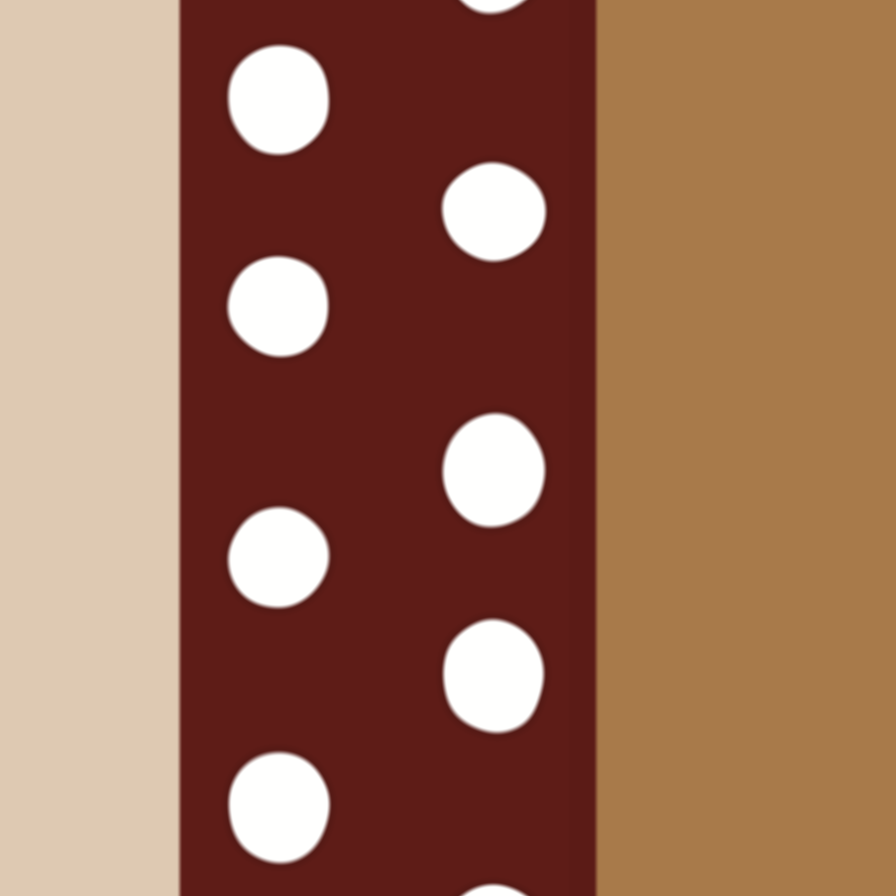
This pattern is drawn by a Shadertoy shader. Its source:

```glsl
// Three vertical bands: cream, maroon and tan. The maroon band carries two
// staggered columns of white dots, whose spacing and height vary in a cycle
// of three; gradient noise makes their outlines slightly uneven.

const vec3 CREAM  = vec3(0.87, 0.79, 0.70);
const vec3 MAROON = vec3(0.37, 0.11, 0.09);
const vec3 TAN    = vec3(0.66, 0.48, 0.29);
const vec3 WHITE  = vec3(1.0, 1.0, 0.995);

const float BAND_LEFT  = 0.2005;
const float BAND_RIGHT = 0.6655;
const float SOFTNESS   = 0.0035;  // half width of a blurred edge
const float DOT_WIDTH  = 0.0565;  // horizontal radius
const float WOBBLE     = 0.004;   // unevenness of the outlines
const float HALO       = 0.12;    // darkening next to a dot
const float SEAM_SHADE = 0.035;   // darkening along the right seam
const float CYCLE      = 6.2832 / 3.0;

struct Column {
    float x, first, pitch;  // centre, first dot from the top, mean spacing
    float sway, phase;      // cyclic shift of the dots
    float height, stretch;  // vertical radius and its cyclic change
};

const Column LEFT_DOTS  = Column(0.311, 0.0945, 0.2635, 0.0191, 0.566, 0.0577, 0.0029);
const Column RIGHT_DOTS = Column(0.551, 0.2379, 0.2682, 0.0225, -1.611, 0.0603, -0.0057);

vec2 gradientAt(vec2 cell) {
    float h = fract(sin(dot(cell, vec2(127.1, 311.7))) * 43758.5);
    return vec2(cos(6.2832 * h), sin(6.2832 * h));
}

float gradientNoise(vec2 p) {
    vec2 i = floor(p), f = fract(p);
    vec2 u = f * f * f * (f * (f * 6.0 - 15.0) + 10.0);
    vec2 e = vec2(1.0, 0.0);
    float a = dot(gradientAt(i), f);
    float b = dot(gradientAt(i + e.xy), f - e.xy);
    float c = dot(gradientAt(i + e.yx), f - e.yx);
    float d = dot(gradientAt(i + e.xx), f - e.xx);
    return mix(mix(a, b, u.x), mix(c, d, u.x), u.y);
}

float ellipseDistance(vec2 p, vec2 radii) {
    return (length(p / radii) - 1.0) * min(radii.x, radii.y);
}

// Distance to the nearest dot of a column; p.y runs down from the top
float columnDistance(vec2 p, Column c) {
    float nearest = floor((p.y - c.first) / c.pitch + 0.5);
    float d = 1.0;
    for (int i = -1; i <= 1; i++) {
        float k = nearest + float(i);
        float y = c.first + c.pitch * k + c.sway * cos(CYCLE * k + c.phase);
        float height = c.height + c.stretch * cos(CYCLE * k);
        d = min(d, ellipseDistance(p - vec2(c.x, y), vec2(DOT_WIDTH, height)));
    }
    return d;
}

void mainImage(out vec4 fragColor, in vec2 fragCoord) {
    vec2 p = fragCoord / iResolution.xy;
    p.y = 1.0 - p.y;
    float soft = max(SOFTNESS, 0.75 / iResolution.y);

    // Bands, with a faint shade inside the right seam
    float shade = smoothstep(BAND_RIGHT - 0.034, BAND_RIGHT - 0.028, p.x);
    vec3 color = mix(CREAM, MAROON * (1.0 - SEAM_SHADE * shade),
                     smoothstep(-soft, soft, p.x - BAND_LEFT));
    color = mix(color, TAN, smoothstep(-soft, soft, p.x - BAND_RIGHT));

    // Dots, each with a thin dark halo
    float d = min(columnDistance(p, LEFT_DOTS), columnDistance(p, RIGHT_DOTS));
    d += WOBBLE * gradientNoise(p * 16.0);
    color *= 1.0 - HALO * (1.0 - smoothstep(0.0, 0.012, d));
    color = mix(WHITE, color, smoothstep(-soft, soft, d));

    fragColor = vec4(color, 1.0);
}
```
